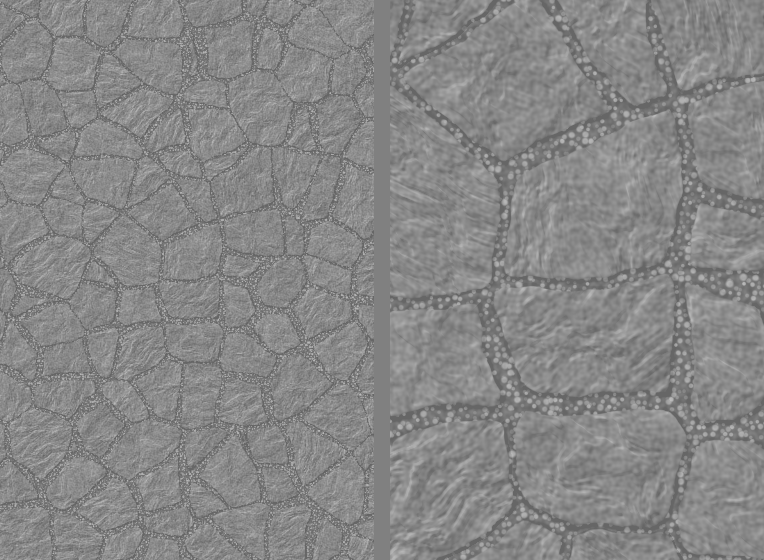
Left: the whole. Right: its middle third, enlarged.
Reproduce this texture map procedurally as a Shadertoy shader.

```glsl
const float STONES = 8.4;          // stone cells across the canvas
const float JITTER = 0.98;         // irregularity of the layout
const float SIZE_SPREAD = 0.58;    // difference between large and small stones
const float JOINT_MIN = 0.012;     // half joint width, in cells
const float JOINT_MAX = 0.10;
const float GRAVEL_PATCHES = 0.16; // extra joint width in open patches
const float CORNER_SHARPNESS = 42.0;
const float PEBBLES = 165.0;       // gravel cells across the canvas
const float GRAIN = 210.0;         // grain cells across the canvas
const float RELIEF = 0.40;
const float RELIEF_STEP = 0.024;   // emboss offset, in cells
const vec2 LIGHT_DIR = vec2(-0.6, 0.8);
const float STONE_GRAY = 0.54;
const float GAP_GRAY = 0.455;
const float PEBBLE_GRAY = 0.69;

vec2 hash2(vec2 cell) {
    uvec2 v = uvec2(ivec2(cell) + 4096);
    v = v * 1664525u + 1013904223u;
    v.x += v.y * 1664525u;
    v.y += v.x * 1664525u;
    v ^= v >> 16u;
    v.x += v.y * 1664525u;
    v.y += v.x * 1664525u;
    v ^= v >> 16u;
    return vec2(v >> 8u) / 16777216.0;
}

float cornerSlope(vec2 cell, vec2 offset) {
    float a = 6.2832 * hash2(cell).x;
    return dot(vec2(cos(a), sin(a)), offset);
}

float gradientNoise(vec2 p) {
    vec2 i = floor(p), f = p - i;
    vec2 u = f * f * f * (f * (f * 6.0 - 15.0) + 10.0);
    vec2 e = vec2(1.0, 0.0);
    return mix(mix(cornerSlope(i, f), cornerSlope(i + e, f - e), u.x),
               mix(cornerSlope(i + e.yx, f - e.yx), cornerSlope(i + 1.0, f - 1.0), u.x), u.y);
}

float fbm(vec2 p) {
    float sum = 0.0, amp = 0.6;
    for (int i = 0; i < 4; i++) {
        sum += amp * gradientNoise(p);
        p = mat2(1.6, 1.2, -1.2, 1.6) * p + 7.3;
        amp *= 0.55;
    }
    return sum;
}

// Site position in xy, size weight in z
vec3 stoneSite(vec2 cell) {
    vec2 r = hash2(cell);
    return vec3(cell + 0.5 + JITTER * (r - 0.5), SIZE_SPREAD * hash2(cell + 91.0).x);
}

float weightedDist(vec2 p, vec3 site) {
    vec2 d = p - site.xy;
    return dot(d, d) - site.z;
}

// Weighted cells: returns rounded edge distance, owner cell and outward normal
float stoneEdge(vec2 p, out vec2 owner, out vec2 normal) {
    vec2 base = floor(p);
    float best = 1e3;
    for (int k = 0; k < 25; k++) {
        vec2 cell = base + vec2(k % 5 - 2, k / 5 - 2);
        float d = weightedDist(p, stoneSite(cell));
        if (d < best) { best = d; owner = cell; }
    }
    vec3 own = stoneSite(owner);
    float sum = 0.0, nearest = 1e3;
    normal = vec2(0.0, 1.0);
    for (int k = 0; k < 25; k++) {
        vec2 cell = base + vec2(k % 5 - 2, k / 5 - 2);
        if (cell == owner) continue;
        vec3 site = stoneSite(cell);
        vec2 across = site.xy - own.xy;
        float gap = max(length(across), 0.05);
        float d = (weightedDist(p, site) - best) / (2.0 * gap);
        sum += exp(-CORNER_SHARPNESS * d);
        if (d < nearest) { nearest = d; normal = across / gap; }
    }
    return -log(max(sum, 1e-9)) / CORNER_SHARPNESS;
}

// Split rock: some stones layered, others evenly rough, with a few ledges
float rockHeight(vec2 p, vec2 traits) {
    float a = 6.2832 * traits.x, c = cos(a), s = sin(a);
    vec2 q = mat2(c, s, -s, c) * p * vec2(2.3, mix(2.3, 5.0, traits.y)) + traits * 50.0;
    float h = fbm(q + 0.6 * gradientNoise(p * 2.3 + 5.0));
    float layer = h * 3.0;
    float ledge = floor(layer) + smoothstep(0.75, 1.0, fract(layer));
    return h + 0.13 * ledge + 0.10 * gradientNoise(p * 13.0);
}

float gravel(vec2 p) {
    vec2 base = floor(p);
    float shade = 0.0;
    for (int k = 0; k < 9; k++) {
        vec2 cell = base + vec2(k % 3 - 1, k / 3 - 1);
        vec2 r = hash2(cell + 517.0);
        float radius = mix(0.35, 0.8, r.x * r.y);
        float d = length(p - cell - r);
        shade = max(shade, (0.3 + 0.7 * r.y) * smoothstep(radius, radius * 0.4, d));
    }
    return mix(GAP_GRAY, PEBBLE_GRAY, shade);
}

void mainImage(out vec4 fragColor, in vec2 fragCoord) {
    vec2 uv = fragCoord / iResolution.x;
    vec2 p = uv * STONES;
    float pixel = STONES / iResolution.x;

    // Nearly straight, slightly chipped outlines
    vec2 bend = vec2(gradientNoise(p * 1.1), gradientNoise(p * 1.1 + 31.0));
    vec2 chips = vec2(gradientNoise(p * 6.0), gradientNoise(p * 6.0 + 63.0));
    vec2 owner, normal;
    float edge = stoneEdge(p + 0.15 * bend + 0.03 * chips, owner, normal);
    vec2 traits = hash2(owner + 233.0);
    float joint = mix(JOINT_MIN, JOINT_MAX, traits.y * traits.y)
                + GRAVEL_PATCHES * max(gradientNoise(p * 0.8 + 17.0), 0.0);
    float d = edge - joint;

    // Embossed stone face
    float lit = rockHeight(p, traits.yx) - rockHeight(p + LIGHT_DIR * RELIEF_STEP, traits.yx);
    float face = STONE_GRAY + RELIEF * clamp(lit, -0.16, 0.3);
    face += 0.025 * (hash2(owner + 71.0).x - 0.5) + 0.06 * fbm(p * 2.6 + 40.0);

    // Pale worn rims, brighter towards the light
    float facing = dot(normal, LIGHT_DIR);
    float wear = smoothstep(-0.1, 0.45, gradientNoise(p * 3.1 + 9.0));
    face += exp(-max(d, 0.0) / 0.03) * (0.09 * wear + 0.03 * facing);

    // Gravel joints with a thin contact line, deeper on the shaded side
    float ground = gravel(uv * PEBBLES);
    float contact = exp(-pow((d + 0.012) / 0.018, 2.0));
    float gray = mix(ground, face, smoothstep(-pixel, pixel, d));
    gray -= contact * (0.075 - 0.05 * facing);

    // Fine mineral grain
    gray += 0.09 * gradientNoise(uv * GRAIN) + 0.04 * gradientNoise(uv * GRAIN * 0.47 + 11.0);
    fragColor = vec4(vec3(clamp(gray, 0.4, 0.78)), 1.0);
}
```
